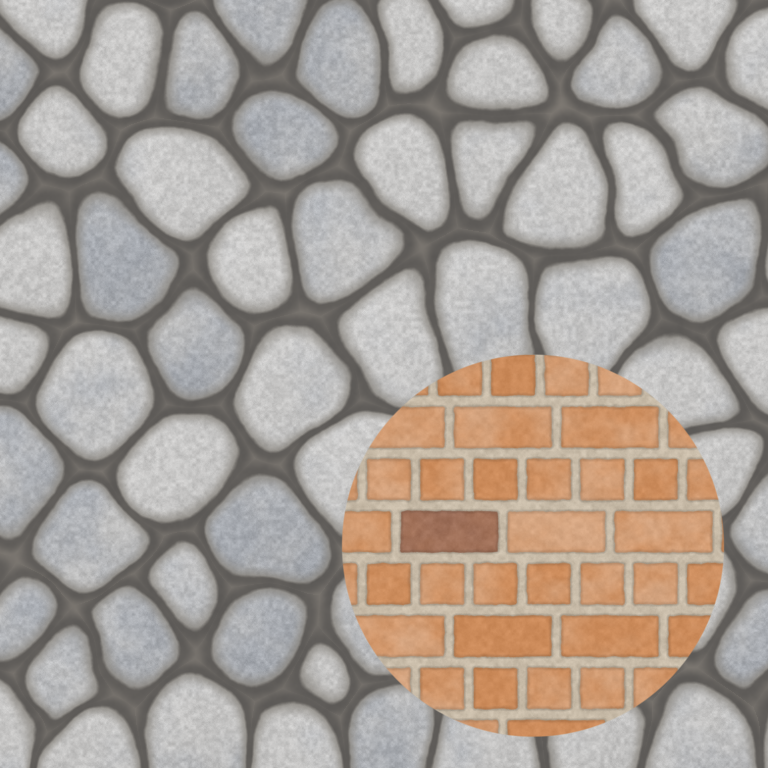
Give the GLSL for this texture, as a WebGL 2 fragment shader.

```glsl
#version 300 es
precision highp float;
// A wall of rounded grey field stones with a round inset of orange brickwork.

uniform vec2 u_resolution;
out vec4 outColor;

// Inset disc and brick bond
const vec2 DISC_CENTER = vec2(0.694, 0.2895);
const float DISC_RADIUS = 0.2487;
const float BRICK_TOP = 0.5456;
const float BRICK_ROW = 0.068;
const float HEADER_WIDTH = 0.0695;
const float STRETCHER_WIDTH = 0.1395;
const vec2 MORTAR_HALF = vec2(0.0062, 0.0072);
const vec2 DARK_BRICK = vec2(-1.0, 3.0);

// Stone courses: first x, spacing, height, arch rise
const int COURSES = 7;
const vec4 COURSE[COURSES] = vec4[COURSES](
  vec4(0.059, 0.139, 1.026, 0.0), vec4(0.081, 0.0924, 0.896, 0.085),
  vec4(0.046, 0.0977, 0.693, 0.14), vec4(0.004, 0.1263, 0.525, 0.12),
  vec4(0.010, 0.111, 0.342, 0.0), vec4(0.013, 0.081, 0.167, 0.0),
  vec4(-0.013, 0.132, 0.058, 0.0));
// Wave of each course: amplitude, period in stones, phase in stones
const vec3 WAVE[COURSES] = vec3[COURSES](
  vec3(-0.045, 2.0, 0.0), vec3(-0.057, 3.0, 0.0), vec3(-0.062, 3.0, 0.5),
  vec3(-0.033, 2.0, 1.0), vec3(-0.045, 2.0, 1.0), vec3(-0.049, 4.0, 1.0),
  vec3(0.012, 2.0, 0.0));
const float ARCH_X = 0.66;
const float ARCH_WIDTH = 0.1;
const float JITTER = 0.016;
const float SIZE_SPREAD = 0.0035;
const float CORNER_SHARPNESS = 75.0;
const float GAP_HALF = 0.0035;

const vec3 STONE_LIGHT = vec3(0.785, 0.782, 0.778);
const vec3 STONE_BLUE = vec3(0.63, 0.645, 0.67);
const vec3 STONE_RIM = vec3(0.54, 0.525, 0.50);
const vec3 GAP_DARK = vec3(0.35, 0.34, 0.33);
const vec3 GAP_LIGHT = vec3(0.50, 0.48, 0.455);
const vec3 BRICK_ORANGE = vec3(0.80, 0.545, 0.355);
const vec3 BRICK_PALE = vec3(0.84, 0.655, 0.515);
const vec3 BRICK_BROWN = vec3(0.59, 0.42, 0.35);
const vec3 MORTAR = vec3(0.785, 0.735, 0.66);

float hash(vec2 p) {
  vec3 q = fract(vec3(p.xyx) * 0.1031);
  q += dot(q, q.yzx + 33.33);
  return fract((q.x + q.y) * q.z);
}

float noise(vec2 p) {
  vec2 i = floor(p), f = fract(p);
  f = f * f * (3.0 - 2.0 * f);
  return mix(mix(hash(i), hash(i + vec2(1, 0)), f.x),
             mix(hash(i + vec2(0, 1)), hash(i + 1.0), f.x), f.y);
}

float fbm(vec2 p) {
  float sum = 0.0, gain = 0.5;
  for (int i = 0; i < 4; i++) {
    sum += gain * noise(p);
    p = p * 2.03 + 17.0;
    gain *= 0.5;
  }
  return sum / 0.9375;
}

// Stone centre (xy) and weight (z) for one column of a course
vec3 stoneSite(int row, float column) {
  vec4 course = COURSE[row];
  vec3 wave = WAVE[row];
  vec2 id = vec2(column + 20.0, float(row) + 5.0);
  float x = course.x + course.y * column;
  float arch = (x - ARCH_X) / ARCH_WIDTH;
  float y = course.z + course.w * exp(-arch * arch)
          + wave.x * cos(6.2832 * (column - wave.z) / wave.y);
  vec2 jitter = vec2(hash(id), hash(id + 41.0)) - 0.5;
  return vec3(vec2(x, y) + JITTER * jitter, SIZE_SPREAD * hash(id + 83.0));
}

float power(vec2 p, vec3 site) {
  vec2 d = p - site.xy;
  return dot(d, d) - site.z;
}

vec3 stoneWall(vec2 uv, float aa) {
  vec2 p = uv + 0.018 * (vec2(noise(uv * 17.0), noise(uv * 17.0 + 50.0)) - 0.5);
  // Owning stone, then a soft distance to its rounded border
  vec3 own = vec3(9.0);
  for (int row = 0; row < COURSES; row++) {
    float middle = round((p.x - COURSE[row].x) / COURSE[row].y);
    for (float k = -2.0; k <= 2.0; k++) {
      vec3 site = stoneSite(row, middle + k);
      if (power(p, site) < power(p, own)) own = site;
    }
  }
  float ownPower = power(p, own), sum = 0.0;
  for (int row = 0; row < COURSES; row++) {
    float middle = round((p.x - COURSE[row].x) / COURSE[row].y);
    for (float k = -2.0; k <= 2.0; k++) {
      vec3 site = stoneSite(row, middle + k);
      float apart = length(site.xy - own.xy);
      if (apart > 0.0001)
        sum += exp(-CORNER_SHARPNESS * (power(p, site) - ownPower) / (2.0 * apart));
    }
  }
  float inside = -log(max(sum, 1e-12)) / CORNER_SHARPNESS - GAP_HALF;
  inside += 0.003 * (fbm(uv * 70.0) - 0.5);

  // Stone tone, blotches, grain and rounded shading
  float tone = hash(floor(own.xy * 997.0));
  float blotch = fbm(uv * 14.0 + tone * 30.0);
  vec3 stone = mix(STONE_LIGHT, STONE_BLUE, smoothstep(0.55, 1.15, tone * 0.6 + blotch * 0.75));
  stone += 0.17 * (fbm(uv * 190.0) - 0.5) + 0.06 * (blotch - 0.5);
  stone += 0.25 * (uv.y - own.y) - 0.12 * (uv.x - own.x);
  stone = mix(STONE_RIM, stone, smoothstep(-0.004, 0.017, inside));
  vec3 gap = mix(GAP_DARK, GAP_LIGHT, smoothstep(0.003, 0.018, -inside) * 0.7 + 0.3 * fbm(uv * 60.0));
  return mix(gap, stone, smoothstep(-aa, aa + 0.002, inside));
}

vec3 brickwork(vec2 uv, float aa) {
  // Header and stretcher rows alternate
  float row = floor((BRICK_TOP - uv.y) / BRICK_ROW);
  bool header = mod(row, 2.0) < 0.5;
  float width = header ? HEADER_WIDTH : STRETCHER_WIDTH;
  float start = header ? 0.541 : 0.585;
  if (row < 0.5) start += 0.023;
  if (mod(row, 4.0) > 2.5) start += 0.5 * width;
  float along = (uv.x - start) / width;
  vec2 id = vec2(floor(along), row);
  vec2 local = vec2(fract(along) - 0.5, 0.5 - fract((BRICK_TOP - uv.y) / BRICK_ROW)) * vec2(width, BRICK_ROW);
  vec2 q = abs(local) - vec2(width, BRICK_ROW) * 0.5 + MORTAR_HALF + 0.003;
  float d = length(max(q, 0.0)) + min(max(q.x, q.y), 0.0) - 0.003;
  d += 0.003 * (fbm(uv * 90.0) - 0.5);

  float tone = hash(id + 30.0);
  float patches = fbm(uv * vec2(22.0, 30.0) + tone * 40.0);
  vec3 brick = mix(BRICK_ORANGE, BRICK_PALE, smoothstep(0.35, 1.0, tone * 0.5 + patches * 0.6));
  if (distance(id, DARK_BRICK) < 0.5) brick = mix(BRICK_BROWN, BRICK_ORANGE, 0.3 * patches);
  brick += 0.10 * (fbm(uv * 130.0) - 0.5);
  brick *= 1.0 - 0.12 * smoothstep(-0.005, 0.0, d);
  vec3 mortar = MORTAR + 0.14 * (fbm(uv * 150.0) - 0.5);
  mortar *= 1.0 - 0.16 * (1.0 - smoothstep(0.0, 0.004, d));
  return mix(mortar, brick, 1.0 - smoothstep(-aa, aa, d));
}

void main() {
  vec2 uv = gl_FragCoord.xy / u_resolution;
  float aa = 1.0 / min(u_resolution.x, u_resolution.y);
  float disc = distance(uv, DISC_CENTER) - DISC_RADIUS;
  vec3 color = mix(brickwork(uv, aa), stoneWall(uv, aa), smoothstep(-aa, aa, disc));
  outColor = vec4(clamp(color, 0.0, 1.0), 1.0);
}
```
